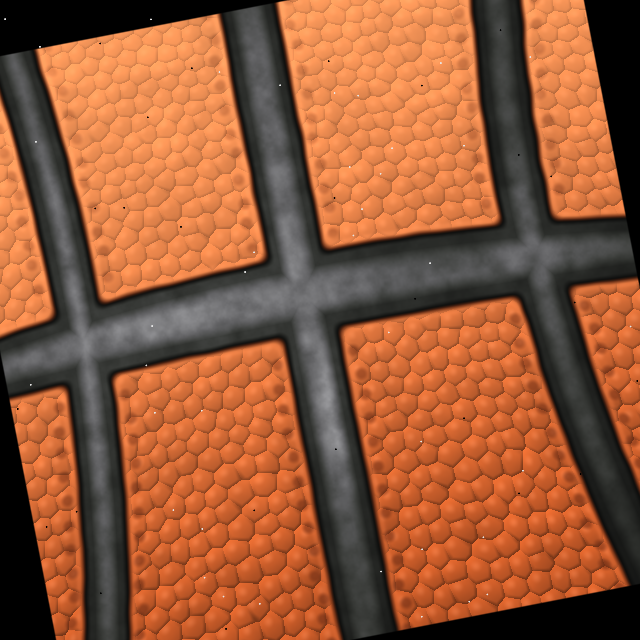
Reproduce this texture procedurally as a three.js fragment shader.

```glsl
varying vec2 vUv;

vec2 hash2(vec2 p) {
  vec3 h = fract(p.xyx * vec3(0.1031, 0.1030, 0.0973));
  h += dot(h, h.yzx + 33.33);
  return fract((h.xx + h.yz) * h.zy);
}

float noise(vec2 p) {
  vec2 i = floor(p), f = fract(p);
  f = f * f * (3.0 - 2.0 * f);
  return mix(mix(hash2(i).x, hash2(i + vec2(1, 0)).x, f.x),
             mix(hash2(i + vec2(0, 1)).x, hash2(i + vec2(1, 1)).x, f.x), f.y);
}

float fbm(vec2 p) {
  float sum = 0.0, gain = 0.5;
  for (int i = 0; i < 4; i++) {
    sum += gain * noise(p);
    p = p * 2.03 + 7.1;
    gain *= 0.5;
  }
  return sum;
}

float smoothMin(float a, float b, float k) {
  float h = max(k - abs(a - b), 0.0) / k;
  return min(a, b) - h * h * k * 0.25;
}

// Jittered hexagonal cells: offset from the nearest centre, distance to the crease
vec3 pebbles(vec2 p) {
  vec2 g = vec2(p.x + p.y * 0.577, p.y / 0.866), cell = floor(g);
  vec2 nearest = vec2(0.0);
  float first = 9.0, second = 9.0;
  for (int j = -1; j <= 2; j++) {
    for (int i = -1; i <= 2; i++) {
      vec2 id = cell + vec2(i, j);
      vec2 o = g - id - (hash2(id) - 0.5) * 0.38;
      o = vec2(o.x - 0.5 * o.y, o.y * 0.866);
      float d = length(o);
      if (d < first) {
        second = first;
        first = d;
        nearest = o;
      } else {
        second = min(second, d);
      }
    }
  }
  return vec3(nearest, second - first);
}

// Row of soft dents running beside a seam
float dents(float edge, float along) {
  float row = floor(along * 27.0);
  vec2 o = vec2(edge - 0.020, (fract(along * 27.0) - 0.5) / 27.0);
  o += (hash2(vec2(row, 4.0)) - 0.5) * 0.008;
  return 1.0 - smoothstep(0.004, 0.013, length(o));
}

vec3 leather(vec2 q, vec2 p, float edge, float dent) {
  float light = smoothstep(-0.5, 0.55, p.y - 0.3 * p.x);
  vec3 col = mix(vec3(0.75, 0.34, 0.15), vec3(0.97, 0.59, 0.35), light);
  vec2 bent = q + vec2(0.0, 0.12 * q.x * q.x) + 0.012 * vec2(noise(q * 9.0), noise(q * 9.0 + 20.0));
  vec3 bump = pebbles(bent * (31.0 + 5.0 * q.y));
  float relief = mix(1.0, 0.42, light) * smoothstep(0.0, 0.02, edge);
  float crease = 1.0 - smoothstep(0.0, 0.32, bump.z);
  float slope = dot(bump.xy, vec2(-0.45, 0.9));
  col *= 1.0 + relief * (0.30 * slope - 0.25 * crease * smoothstep(0.35, -0.4, slope) + 0.03);
  col += relief * 0.07 * (1.0 - smoothstep(0.0, 0.3, length(bump.xy - vec2(-0.15, 0.2))));
  col *= 0.92 + 0.16 * fbm(q * 22.0);
  col = mix(col, vec3(0.42, 0.17, 0.08), dent * mix(0.55, 0.22, light));
  // Warm rim beside the dark gap
  col += vec3(0.06, 0.04, 0.03) * exp(-pow((edge - 0.010) / 0.004, 2.0));
  return mix(vec3(0.35, 0.15, 0.07), col, smoothstep(0.0, 0.008, edge));
}

vec3 rubber(vec2 q, float ridge) {
  vec2 toGlow = (q - vec2(-0.2, 0.07)) * vec2(1.0, 0.85);
  float glow = 0.19 + 0.26 * exp(-7.0 * dot(toGlow, toGlow));
  glow += 0.12 * exp(-dot((q - vec2(0.37, 0.05)) * 9.0, (q - vec2(0.37, 0.05)) * 9.0));
  vec2 streak = (q - vec2(-0.008, -0.15)) * vec2(55.0, 10.0);
  glow += 0.17 * exp(-dot(streak, streak));
  glow -= 0.09 * smoothstep(-0.2, -0.5, q.y) * smoothstep(-0.3, 0.3, q.x);
  float grain = 0.68 + 0.65 * fbm(q * 38.0);
  float tone = 0.045 + ridge * glow * grain;
  return tone * mix(vec3(0.98, 1.02, 0.95), vec3(1.0, 1.0, 1.02), smoothstep(0.15, 0.4, tone));
}

void main() {
  vec2 p = vUv - 0.5;
  vec2 q = vec2(dot(p, vec2(0.9816, 0.1908)), dot(p, vec2(-0.1908, 0.9816)));

  // One bowed band across, one straight and two bowed bands up
  float across = abs(q.y - 0.045 + 0.1 * q.x * q.x) - 0.060 + 0.05 * q.x * q.x;
  float middle = abs(q.x + 0.018) - 0.043;
  float left = abs(q.x + 0.368 + 0.178 * pow(abs(q.y - 0.12), 2.0)) - 0.0345;
  float right = abs(q.x - 0.347 - 0.216 * pow(abs(q.y - 0.14), 2.0)) - 0.0375;
  float upright = min(middle, min(left, right));
  float wobble = 0.003 * (noise(q * 28.0) - 0.5);
  float edge = smoothMin(across, upright, 0.016) + wobble;

  float ridge = max(smoothstep(0.0, 0.048, -across), smoothstep(0.0, 0.036, -upright));
  ridge = max(ridge, 0.4 * smoothstep(0.0, 0.010, -edge));
  float dent = dents(upright, q.y) * smoothstep(0.01, 0.03, across);
  vec3 col = mix(rubber(q, ridge), leather(q, p, edge, dent), smoothstep(-0.003, 0.003, edge));

  // Tilted square on black
  float border = max(abs(q.x), abs(q.y)) - 0.5;
  col *= 1.0 - smoothstep(-0.0015, 0.0015, border);

  // Sparse dust, pale or dark
  vec2 cell = floor(vUv * 24.0), seed = hash2(cell + 51.0);
  float speck = length(fract(vUv * 24.0) - 0.1 - 0.8 * hash2(cell + 9.0)) / 24.0;
  float dust = step(seed.x, 0.12) * (1.0 - smoothstep(0.0008, 0.002, speck));
  col = mix(col, vec3(step(0.4, seed.y)) * 0.9, dust);

  gl_FragColor = vec4(col, 1.0);
}
```
